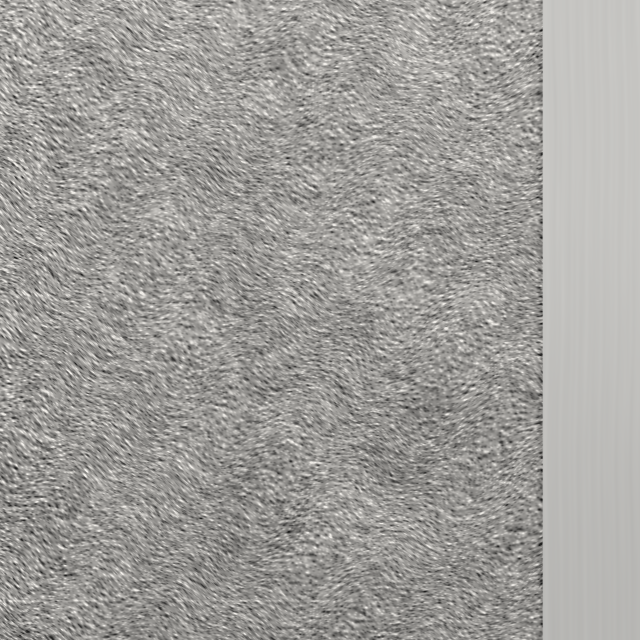
Give the GLSL for this texture, as a Shadertoy shader.

```glsl
// Grey short-pile carpet beside a pale upright board.
// Tufts are signed cellular splats in a bent, stretched domain, lit from above;
// the board is a soft gradient with fine vertical grain from layered sines.

vec3 hash3(vec2 cell) {
    vec3 h = fract(cell.xyx * vec3(0.1031, 0.1030, 0.0973));
    h += dot(h, h.yxz + 33.33);
    return fract((h.xxy + h.yzz) * h.zyx);
}

// Cellular noise: each cell adds one soft light or dark spot.
float tufts(vec2 p) {
    vec2 cell = floor(p);
    float sum = 0.0;
    for (int y = -1; y <= 1; y++) {
        for (int x = -1; x <= 1; x++) {
            vec2 id = cell + vec2(x, y);
            vec3 rnd = hash3(id + 57.0);
            vec2 d = p - id - rnd.xy;
            sum += (rnd.z * 2.0 - 1.0) * exp(-6.0 * dot(d, d));
        }
    }
    return sum;
}

// Bends the pile: falling to the right on the left side, levelling out on the right.
vec2 combPile(vec2 p) {
    float bend = 0.48 * p.x - 0.30 * p.x * p.x;
    bend += 0.012 * sin(17.0 * p.x + 9.0 * p.y);
    bend += 0.005 * sin(43.0 * p.x - 31.0 * p.y + 1.7);
    float sway = 0.006 * sin(38.0 * p.y + 11.0 * p.x);
    return p + vec2(sway, bend);
}

vec3 carpet(vec2 uv) {
    vec2 p = combPile(uv);

    // Raised tufts with a shadow on their lower side
    vec2 tuftScale = vec2(105.0, 215.0);
    float relief = tufts(p * tuftScale);
    relief -= 0.6 * tufts((p + vec2(0.0015, 0.004)) * tuftScale);

    // Fine fibres, clumps and broad worn patches
    float fibres = tufts(p * vec2(185.0, 330.0) + 19.0);
    float clumps = tufts(p * vec2(46.0, 78.0) + 7.0);
    float patches = tufts(p * vec2(9.0, 13.0) + 3.0);

    float grain = 0.22 * relief + 0.19 * fibres + 0.09 * clumps;
    grain *= 1.0 + 0.2 * smoothstep(0.25, 0.0, uv.x);
    float tone = 0.555 + 0.08 * uv.y + 0.045 * patches + grain;

    // Faint broken seam near the bottom
    float seam = smoothstep(0.0018, 0.0004, abs(uv.y - 0.061));
    seam *= smoothstep(0.65, 0.45, uv.x);
    tone += seam * (0.08 + 0.1 * clumps);

    // Ragged shadow where the pile meets the board
    float edge = smoothstep(0.836, 0.848, uv.x);
    tone -= edge * (0.09 + 0.2 * max(-relief, 0.0));

    tone = clamp(tone, 0.12, 0.93);
    return tone * vec3(1.012, 1.0, 0.978);
}

vec3 board(vec2 uv) {
    float x = uv.x + 0.002 * sin(7.0 * uv.y) + 0.001 * sin(19.0 * uv.y + 2.0);
    float grain = sin(310.0 * x) + 0.7 * sin(537.0 * x + 1.3 * sin(5.0 * uv.y));
    grain += 0.5 * sin(823.0 * x + 2.0);
    float tone = 0.715 + 0.055 * smoothstep(0.0, 0.75, uv.y);
    tone += 0.004 * grain + 0.006 * tufts(uv * vec2(120.0, 9.0));
    tone += 0.015 * smoothstep(0.860, 0.850, uv.x);
    return tone * vec3(1.004, 1.0, 0.985);
}

void mainImage(out vec4 fragColor, in vec2 fragCoord) {
    vec2 uv = fragCoord / iResolution.xy;
    float pixel = 1.0 / iResolution.x;
    float onBoard = smoothstep(-pixel, pixel, uv.x - 0.848);
    fragColor = vec4(mix(carpet(uv), board(uv), onBoard), 1.0);
}
```
